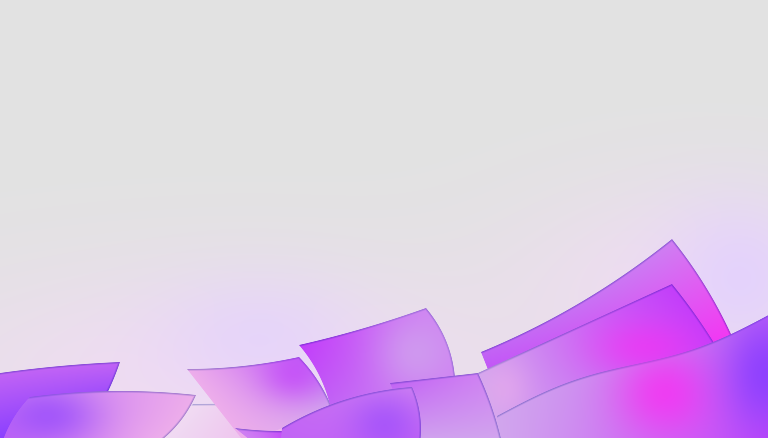
Give the GLSL for this background, as a WebGL 1 fragment shader.

```glsl
precision highp float;

uniform vec2 u_resolution;

#define PAPER vec3(0.886, 0.886, 0.886)
#define BLUSH vec3(0.94, 0.86, 0.95)
#define HAZE vec3(0.89, 0.82, 0.99)
#define PINK vec3(0.93, 0.68, 0.92)
#define LILAC vec3(0.82, 0.65, 0.93)
#define MAUVE vec3(0.81, 0.50, 0.95)
#define ORCHID vec3(0.76, 0.39, 0.96)
#define PURPLE vec3(0.76, 0.24, 0.98)
#define VIOLET vec3(0.53, 0.24, 1.0)
#define MAGENTA vec3(0.98, 0.17, 0.95)
#define RIM_STRENGTH 0.3
#define RIM_WIDTH 0.025

// The canvas spans 7.68 by 4.38 units
const vec2 CANVAS = vec2(7.68, 4.38);
vec3 color = PAPER;

// Signed distance to a bowed edge, positive on the left of a to b
float edge(vec2 p, vec2 a, vec2 b, float bow) {
  vec2 e = b - a;
  float t = clamp(dot(p - a, e) / dot(e, e), 0.0, 1.0);
  return dot(p - a, vec2(-e.y, e.x)) / length(e) - 4.0 * bow * t * (1.0 - t);
}

// Soft elliptical spot of light
void glow(vec2 p, vec2 center, vec2 radius, vec3 tint, float strength) {
  vec2 q = (p - center) / radius;
  color = mix(color, tint, strength * exp(-dot(q, q)));
}

// Curved sheet: corners and their tints run clockwise from the top left,
// bows run top, right, bottom, left. Returns its coverage.
float sheet(vec2 p, vec2 a, vec2 b, vec2 c, vec2 d, vec4 bow,
            vec3 tintA, vec3 tintB, vec3 tintC, vec3 tintD) {
  float top = edge(p, a, b, bow.x);
  float right = edge(p, b, c, bow.y);
  float bottom = edge(p, c, d, bow.z);
  float left = edge(p, d, a, bow.w);
  float outer = max(top, right);
  float dist = max(outer, max(bottom, left));

  // Blend the corner tints by the distances to opposite edges
  vec4 inner = max(-vec4(top, right, bottom, left), 0.0) + 0.0001;
  float u = inner.w / (inner.w + inner.y);
  float v = inner.z / (inner.z + inner.x);
  vec3 tint = mix(mix(tintD, tintC, u), mix(tintA, tintB, u), v);
  float rim = smoothstep(-RIM_WIDTH, 0.0, outer);
  tint *= 1.0 - RIM_STRENGTH * rim * vec3(1.0, 0.9, 0.4);

  float pixel = CANVAS.y / u_resolution.y;
  float cover = 1.0 - smoothstep(-0.5 * pixel, 0.5 * pixel, dist);
  color = mix(color, tint, cover);
  return cover;
}

void leftSheets(vec2 p) {
  sheet(p, vec2(-0.2, 0.62), vec2(1.2, 0.76), vec2(0.93, 0.2), vec2(-0.2, -0.1),
        vec4(0.02, 0.02, 0.0, 0.0), ORCHID, ORCHID, VIOLET, VIOLET);
  sheet(p, vec2(1.93, 0.34), vec2(3.0, 0.35), vec2(3.0, -0.1), vec2(1.52, -0.1),
        vec4(0.0), BLUSH, PINK, PINK, BLUSH);
  float cover = sheet(p, vec2(0.3, 0.41), vec2(1.96, 0.43), vec2(1.58, -0.05),
        vec2(0.02, -0.05), vec4(0.05, 0.04, 0.0, 0.03), MAUVE, PINK, PINK, ORCHID);
  glow(p, vec2(0.5, 0.22), vec2(0.5, 0.3), VIOLET, 0.6 * cover);
}

void middleSheets(vec2 p) {
  float cover = sheet(p, vec2(1.87, 0.69), vec2(2.99, 0.81), vec2(3.32, 0.3),
        vec2(2.45, -0.05), vec4(-0.03, 0.03, 0.0, 0.0), PINK, ORCHID, LILAC, PINK);
  glow(p, vec2(2.93, 0.62), vec2(0.32, 0.25), PURPLE, 0.6 * cover);
  sheet(p, vec2(2.35, 0.1), vec2(2.9, 0.07), vec2(2.9, -0.1), vec2(2.6, -0.1),
        vec4(-0.01, 0.0, 0.0, 0.0), MAUVE, PURPLE, PURPLE, MAUVE);
  cover = sheet(p, vec2(2.99, 0.93), vec2(4.26, 1.3), vec2(4.55, 0.6),
        vec2(3.3, 0.33), vec4(-0.02, 0.06, 0.0, -0.04), PURPLE, MAUVE, MAUVE, ORCHID);
  glow(p, vec2(4.15, 0.85), vec2(0.4, 0.4), LILAC, 0.7 * cover);
}

void rightSheets(vec2 p) {
  sheet(p, vec2(4.81, 0.86), vec2(6.72, 1.99), vec2(7.4, 0.83), vec2(5.0, 0.38),
        vec4(-0.08, 0.05, 0.0, 0.0), ORCHID, MAUVE, MAGENTA, PURPLE);
  float cover = sheet(p, vec2(4.78, 0.65), vec2(6.72, 1.54), vec2(7.35, 0.58),
        vec2(5.02, -0.05), vec4(0.0, 0.03, 0.0, 0.0), LILAC, PURPLE, PURPLE, LILAC);
  glow(p, vec2(6.45, 0.9), vec2(0.55, 0.3), MAGENTA, 0.6 * cover);
  glow(p, vec2(5.05, 0.5), vec2(0.25, 0.3), PINK, 0.5 * cover);

  // Front sheet with a wavy top
  vec2 wavy = p - vec2(0.0, 0.07 * sin((p.x - 4.97) * 2.28));
  cover = sheet(wavy, vec2(4.97, 0.22), vec2(7.75, 1.26), vec2(7.8, -0.15),
        vec2(5.02, -0.15), vec4(0.0), LILAC, ORCHID, PURPLE, LILAC);
  glow(p, vec2(6.65, 0.45), vec2(0.5, 0.45), MAGENTA, 0.75 * cover);
  glow(p, vec2(7.65, 0.65), vec2(0.42, 0.6), VIOLET, 0.85 * cover);
}

void frontSheets(vec2 p) {
  sheet(p, vec2(3.9, 0.55), vec2(4.78, 0.65), vec2(5.02, -0.05), vec2(4.15, -0.05),
        vec4(0.0, 0.02, 0.0, 0.0), ORCHID, MAUVE, LILAC, LILAC);
  float cover = sheet(p, vec2(2.82, 0.1), vec2(4.12, 0.51), vec2(4.2, -0.05),
        vec2(2.8, -0.1), vec4(0.08, 0.04, 0.0, 0.0), ORCHID, MAUVE, ORCHID, ORCHID);
  glow(p, vec2(3.85, 0.15), vec2(0.35, 0.3), VIOLET, 0.45 * cover);
}

void main() {
  vec2 p = gl_FragCoord.xy / u_resolution * CANVAS;

  // Haze behind the sheets
  glow(p, vec2(2.3, 0.6), vec2(3.2, 1.1), BLUSH, 1.0);
  glow(p, vec2(2.6, 1.0), vec2(1.0, 0.6), HAZE, 0.7);
  glow(p, vec2(6.9, 1.5), vec2(1.7, 1.0), BLUSH, 0.9);
  glow(p, vec2(7.4, 1.6), vec2(0.75, 0.75), HAZE, 0.9);

  leftSheets(p);
  middleSheets(p);
  rightSheets(p);
  frontSheets(p);
  gl_FragColor = vec4(color, 1.0);
}
```
